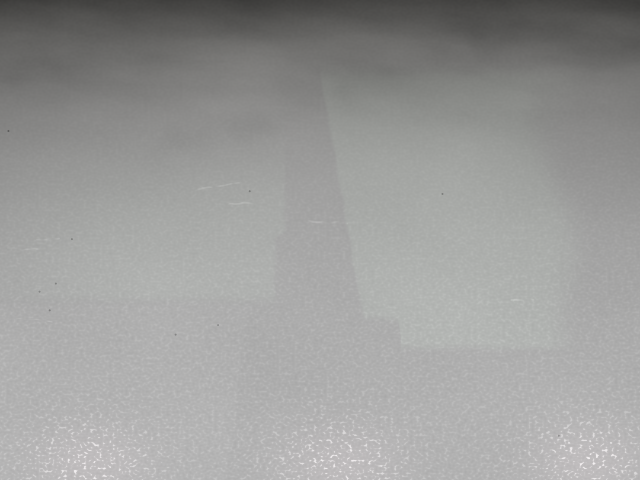
Give the GLSL for this texture, as a Shadertoy shader.

```glsl
const vec3 FLOOR_TINT = vec3(1.0, 1.0, 1.0);
const vec3 SHADE_TINT = vec3(1.01, 1.0, 0.975);
const vec3 COAT_TINT = vec3(0.992, 1.006, 0.994);
const vec3 GLARE_TINT = vec3(1.0, 0.985, 0.99);
const float FLOOR_LEVEL = 0.700;
const float SHADE_DEPTH = 0.425;
const float SHADE_REACH = 0.23;
const float SIDE_FALLOFF = 0.045;
const float COAT_GAIN = 0.026;
const float SEAM_GAIN = 0.010;
const float EDGE_SOFT = 0.005;
const float CLOUD_GAIN = 0.030;
const float STREAK_GAIN = 0.045;
const float GRAIN_GAIN = 0.036;
const float GRAIN_SCALE = 150.0;
const float GLARE_GAIN = 0.055;
const float SPARKLE_GAIN = 0.16;
const int SMUDGES = 6;
const int SCRATCHES = 7;
const int SPECKS = 10;

vec2 hash2(vec2 p) {
    vec3 q = fract(p.xyx * vec3(0.1031, 0.1030, 0.0973));
    q += dot(q, q.yzx + 33.33);
    return fract((q.xx + q.yz) * q.zy);
}

float gradientDot(vec2 cell, vec2 corner, vec2 f) {
    float angle = 6.2832 * hash2(cell + corner).x;
    return dot(vec2(cos(angle), sin(angle)), f - corner);
}

float gradientNoise(vec2 p) {
    vec2 cell = floor(p), f = p - cell;
    vec2 u = f * f * f * (f * (f * 6.0 - 15.0) + 10.0);
    float low = mix(gradientDot(cell, vec2(0, 0), f), gradientDot(cell, vec2(1, 0), f), u.x);
    float high = mix(gradientDot(cell, vec2(0, 1), f), gradientDot(cell, vec2(1, 1), f), u.x);
    return mix(low, high, u.y);
}

float fbm(vec2 p) {
    float sum = 0.0, gain = 1.0;
    for (int i = 0; i < 4; i++) {
        sum += gain * gradientNoise(p);
        p = mat2(1.6, 1.2, -1.2, 1.6) * p + 17.3;
        gain *= 0.5;
    }
    return sum;
}

float above(float edge, float x, float soft) {
    return smoothstep(edge - soft, edge + soft, x);
}

float segmentDistance(vec2 p, vec2 a, vec2 b) {
    vec2 ap = p - a, ab = b - a;
    return length(ap - ab * clamp(dot(ap, ab) / dot(ab, ab), 0.0, 1.0));
}

// Lighter coats of paint with slanted, stepped edges
float coats(vec2 p) {
    vec2 q = p + 0.006 * vec2(gradientNoise(p * 23.0), gradientNoise(p * 19.0 + 40.0));
    float step1 = mix(0.335, 0.275, above(0.833, q.x, EDGE_SOFT));
    float right = above(0.755 - 0.17 * (q.y - 0.34), q.x, EDGE_SOFT)
        * above(step1, q.y, 2.0 * EDGE_SOFT)
        * (1.0 - above(1.17 + 0.12 * gradientNoise(p * 4.0), q.x, 0.06))
        * (1.0 - above(0.85, q.y, 0.025));
    float left = (1.0 - above(0.573 + 0.02 * above(0.51, q.y, 0.01), q.x, EDGE_SOFT))
        * above(0.375, q.y, 3.0 * EDGE_SOFT) * above(0.05, q.x, 0.25)
        * (1.0 - above(0.66, q.y, 0.12));
    return right + 0.75 * left;
}

// Worn dark spots near the far side and broken pale scratches
float marks(vec2 p, float aspect) {
    float sum = 0.0;
    for (int i = 0; i < SMUDGES; i++) {
        vec2 h = hash2(vec2(float(i), 7.0));
        vec2 center = vec2((float(i) + 0.2 + 0.6 * h.x) / float(SMUDGES) * aspect, 0.68 + 0.27 * h.y);
        vec2 d = (p - center) / vec2(0.07, 0.032) + 0.9 * gradientNoise(p * 16.0);
        sum -= 0.024 * exp(-dot(d, d));
    }
    for (int i = 0; i < SCRATCHES; i++) {
        vec2 h = hash2(vec2(float(i), 23.0)), k = hash2(vec2(float(i), 51.0));
        vec2 a = vec2(h.x * aspect, 0.25 + 0.42 * h.y);
        vec2 b = a + vec2(0.02 + 0.08 * k.x, 0.025 * (k.y - 0.3));
        float d = segmentDistance(p + 0.005 * gradientNoise(p * 35.0), a, b);
        sum += 0.05 * (1.0 - smoothstep(0.0005, 0.003, d)) * above(0.0, gradientNoise(p * 60.0), 0.3);
    }
    for (int i = 0; i < SPECKS; i++) {
        vec2 h = hash2(vec2(float(i), 83.0));
        float d = length(p - vec2(h.x * aspect, 0.08 + 0.7 * h.y));
        sum -= 0.16 * (1.0 - smoothstep(0.0008, 0.0032, d));
    }
    return sum;
}

void mainImage(out vec4 fragColor, in vec2 fragCoord) {
    vec2 p = fragCoord / iResolution.y;
    float aspect = iResolution.x / iResolution.y;
    float side = 2.0 * p.x / aspect - 1.0;
    float nearness = 1.0 - smoothstep(0.0, 0.9, p.y);

    // Light falling off toward the far wall and the sides
    float shade = exp((p.y - 1.0) / SHADE_REACH);
    float level = FLOOR_LEVEL - SHADE_DEPTH * shade;
    level -= SIDE_FALLOFF * side * side * smoothstep(0.1, 0.8, p.y);

    // Paint coats, lower seam and cloudy wear
    float coat = coats(p);
    level += COAT_GAIN * coat;
    float seam = 0.472 + 0.13 * p.y;
    level += SEAM_GAIN * (1.0 - above(seam, p.x, EDGE_SOFT)) * (1.0 - above(0.365, p.y, 0.01));
    level += CLOUD_GAIN * fbm(p * vec2(2.6, 3.4) + 5.0) * mix(0.4, 1.0, p.y);
    level += STREAK_GAIN * fbm(vec2(p.x * 3.0, p.y * 11.0 + p.x)) * smoothstep(0.6, 0.95, p.y);
    level += marks(p, aspect);

    // Fine pebbled surface, compressed with distance
    vec2 grainPos = p * GRAIN_SCALE * vec2(1.0, 1.25);
    float grain = gradientNoise(grainPos) + 0.5 * gradientNoise(grainPos * 0.47 + 9.0);
    level += GRAIN_GAIN * grain * mix(0.3, 1.0, nearness);

    // Lamp reflections along the near edge, broken into sparkles
    float glare = 0.0;
    for (int i = 0; i < 3; i++) {
        vec2 d = (p - vec2((0.14 + 0.39 * float(i)) * aspect, 0.035)) / vec2(0.13, 0.085);
        glare += exp(-dot(d, d));
    }
    float sparkle = smoothstep(0.12, 0.6, grain) * (glare + 0.12 * nearness);
    level += GLARE_GAIN * glare + SPARKLE_GAIN * sparkle;

    vec3 color = level * mix(FLOOR_TINT, SHADE_TINT, shade);
    color *= mix(vec3(1.0), COAT_TINT, clamp(coat, 0.0, 1.0));
    color *= mix(vec3(1.0), GLARE_TINT, clamp(glare, 0.0, 1.0));
    fragColor = vec4(clamp(color, 0.0, 1.0), 1.0);
}
```
